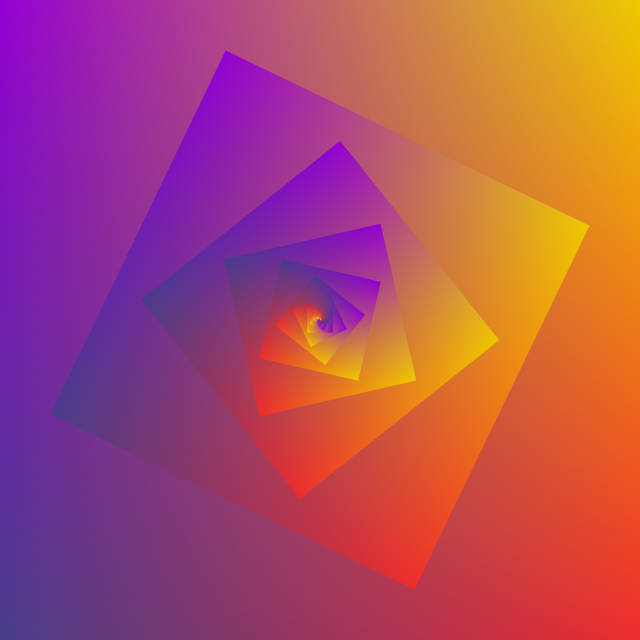
Give the GLSL for this background, as a WebGL 1 fragment shader.

```glsl
precision highp float;
// Draws a spiral of nested, turning squares, each filled with a four-corner gradient.

uniform vec2 u_resolution;

const vec3 VIOLET = vec3(0.580, 0.0, 0.827);    // top left corner
const vec3 GOLD = vec3(0.933, 0.790, 0.0);      // top right corner
const vec3 SLATE = vec3(0.282, 0.239, 0.545);   // bottom left corner
const vec3 SCARLET = vec3(0.933, 0.173, 0.173); // bottom right corner

const int NESTED_SQUARES = 14;
const float TURN = 6.283185 / 14.0; // clockwise turn per square, in radians
const float SHRINK = 0.631;         // size of each square relative to the last

// Bilinear blend of the corner colours over the unit square centred on zero.
vec3 cornerGradient(vec2 p) {
    vec2 t = clamp(p + 0.5, 0.0, 1.0);
    return mix(mix(SLATE, SCARLET, t.x), mix(VIOLET, GOLD, t.x), t.y);
}

// Signed distance to the edge of the unit square, negative inside.
float squareDistance(vec2 p) {
    vec2 d = abs(p) - 0.5;
    return max(d.x, d.y);
}

void main() {
    float canvasSize = min(u_resolution.x, u_resolution.y);
    vec2 local = (gl_FragCoord.xy - 0.5 * u_resolution) / canvasSize;
    float pixel = 1.0 / canvasSize;

    // Each step enters the next square's own coordinates.
    float c = cos(TURN);
    float s = sin(TURN);
    mat2 intoNext = mat2(c, s, -s, c) / SHRINK;

    vec3 color = cornerGradient(local);
    for (int i = 0; i < NESTED_SQUARES; i++) {
        local = intoNext * local;
        pixel /= SHRINK;
        float coverage = clamp(0.5 - squareDistance(local) / pixel, 0.0, 1.0);
        color = mix(color, cornerGradient(local), coverage);
    }

    gl_FragColor = vec4(color, 1.0);
}
```
